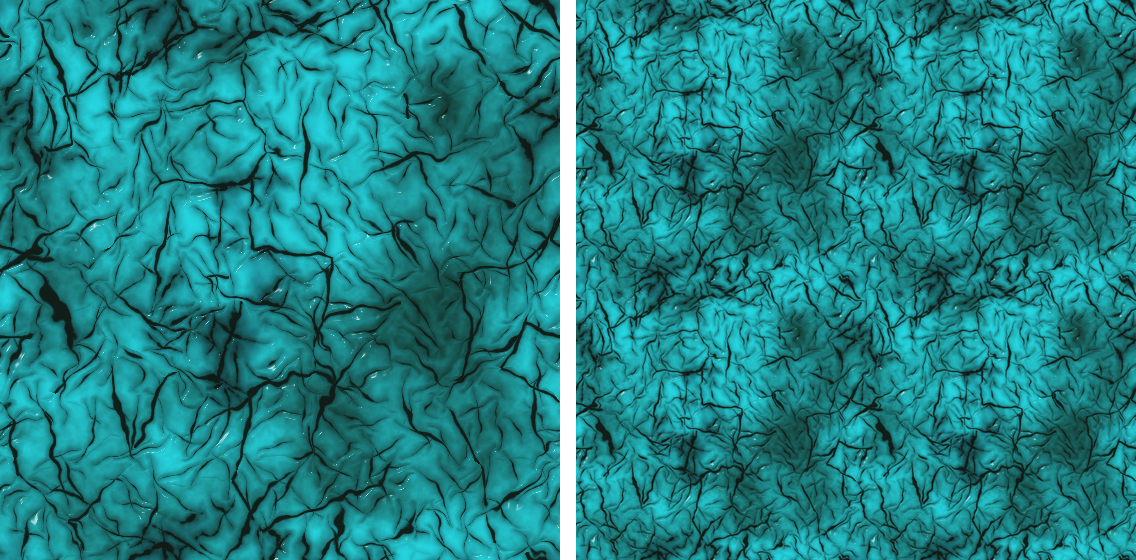
Left, the tile; right, the same tile 2 across and 2 down.
A Shadertoy shader for this texture:

```glsl
// Glossy turquoise stone with domed plates and a web of dark, tapering cracks; tiles seamlessly.
#define CRACK_COLOR  vec3(0.060, 0.095, 0.075)
#define DEEP_COLOR   vec3(0.088, 0.335, 0.310)
#define BRIGHT_COLOR vec3(0.142, 0.800, 0.835)
#define INDIGO_COLOR vec3(0.060, 0.230, 0.310)
#define BRIGHTNESS   0.80
#define CLOUD_GAIN   2.0
#define CRACK_WIDTH  0.0022
#define WARP         0.055
#define JAGGED       0.013
#define SOFTNESS     0.0014
#define HALO         0.44
#define GLOSS        0.90

// Sine-free hash: three values from a cell and a seed
vec3 hash3(vec2 cell, float seed) {
    vec3 q = fract(vec3(cell.xyx) * vec3(0.1031, 0.1030, 0.0973) + seed * 0.1371);
    q += dot(q, q.yxz + 33.33);
    return fract((q.xxy + q.yzz) * q.zyx);
}

// Three channels of value noise, wrapping after a whole number of cells
vec3 noise3(vec2 uv, float period) {
    vec2 g = uv * period, i = floor(g), f = g - i;
    f = f * f * f * (f * (f * 6.0 - 15.0) + 10.0);
    vec2 a = mod(i, period), b = mod(i + 1.0, period);
    return mix(mix(hash3(a, period), hash3(vec2(b.x, a.y), period), f.x),
               mix(hash3(vec2(a.x, b.y), period), hash3(b, period), f.x), f.y);
}

vec3 fbm3(vec2 uv, float period) {
    vec3 sum = vec3(0.0);
    float amp = 0.533;
    for (int k = 0; k < 4; k++) {
        sum += amp * noise3(uv, period);
        amp *= 0.5;
        period *= 2.0;
    }
    return sum;
}

// Voronoi border: x = distance in canvas units, y = random key of that border
vec2 plateBorder(vec2 p, float count) {
    vec2 g = p * count, i = floor(g), f = g - i;
    vec3 near = vec3(9.0), next = vec3(9.0);   // xy = offset to site, z = key
    for (int y = -1; y <= 1; y++)
    for (int x = -1; x <= 1; x++) {
        vec2 o = vec2(x, y);
        vec3 h = hash3(mod(i + o, count), count + 0.5);
        vec3 site = vec3(o + h.xy - f, h.z);
        float d = dot(site.xy, site.xy);
        if (d < dot(near.xy, near.xy)) { next = near; near = site; }
        else if (d < dot(next.xy, next.xy)) next = site;
    }
    float border = dot(0.5 * (near.xy + next.xy), normalize(next.xy - near.xy));
    return vec2(border / count, fract(near.z + next.z));
}

// Scattered bent strokes with pointed ends, as signed distance
float strokes(vec2 p, float count, float width) {
    vec2 g = p * count, i = floor(g), f = g - i;
    float best = 1.0;
    for (int y = -1; y <= 1; y++)
    for (int x = -1; x <= 1; x++) {
        vec2 o = vec2(x, y), cell = mod(i + o, count);
        vec3 place = hash3(cell, count + 0.2), shape = hash3(cell, count + 3.7);
        float angle = mix(0.30, 2.85, place.z), halfLength = mix(0.3, 0.85, shape.x);
        vec2 dir = vec2(cos(angle), sin(angle)), r = f - o - 0.2 - 0.6 * place.xy;
        vec2 q = vec2(dot(r, dir), dot(r, vec2(-dir.y, dir.x)));
        float t = min(abs(q.x) / halfLength, 1.0);
        q.y += (shape.y - 0.5) * 0.35 * t * t;
        float d = length(vec2(max(abs(q.x) - halfLength, 0.0), q.y)) / count;
        best = min(best, d - width * (0.4 + shape.z) * (1.0 - t) + 0.0012 * t);
    }
    return best;
}

// Signed distance to the nearest crack, of all sizes
float cracks(vec2 uv) {
    vec3 bend = fbm3(uv, 7.0);
    vec2 p = uv + WARP * (bend.xy - 0.5) + JAGGED * (noise3(uv, 42.0).xy - 0.5);
    vec2 border = plateBorder(p, 7.0);
    float open = smoothstep(0.32, 0.52, bend.z + 0.4 * (border.y - 0.5));
    float d = border.x - mix(-0.008, CRACK_WIDTH * (0.4 + border.y), open);
    d = min(d, strokes(p, 6.0, CRACK_WIDTH * 1.7));
    d = min(d, strokes(p, 11.0, CRACK_WIDTH));
    return min(d, strokes(p, 17.0, CRACK_WIDTH * 0.6));
}

// Domed surface, bevelled down into the cracks
float surfaceHeight(vec2 uv, float crack) {
    return 0.036 * noise3(uv, 9.0).x + 0.006 * smoothstep(0.0, 0.012, crack);
}

void mainImage(out vec4 fragColor, in vec2 fragCoord) {
    vec2 uv = fragCoord / iResolution.xy, e = vec2(0.0015, 0.0);
    float crack = cracks(uv);
    vec3 cloud = fbm3(uv, 5.0), grain = fbm3(uv, 80.0);

    // Slope and lighting from the upper left
    float h = surfaceHeight(uv, crack);
    vec2 slope = vec2(surfaceHeight(uv + e.xy, cracks(uv + e.xy)) - h,
                      surfaceHeight(uv + e.yx, cracks(uv + e.yx)) - h) / e.x;
    vec3 normal = normalize(vec3(-slope, 1.0));
    float diffuse = dot(normal.xy, vec2(-0.4, 0.7));
    float glint = pow(max(dot(normal, normalize(vec3(-0.22, 0.44, 1.0))), 0.0), 260.0);
    glint *= smoothstep(0.45, 0.65, noise3(uv, 14.0).z) * smoothstep(0.001, 0.004, crack);

    // Cloudy stone with fine grain
    float tone = BRIGHTNESS + CLOUD_GAIN * (cloud.x - 0.5) + 0.24 * diffuse + 0.34 * (grain.y - 0.5);
    vec3 color = mix(DEEP_COLOR, BRIGHT_COLOR, clamp(tone, -0.1, 1.12));

    // Stained hubs, soft halos and ragged crack lines
    float hub = smoothstep(0.55, 0.74, cloud.y);
    float ragged = crack + (grain.x - 0.5) * (0.003 + 0.007 * hub) - 0.0012 * hub;
    float halo = exp(-max(ragged, 0.0) * mix(115.0, 48.0, hub));
    color = mix(color, INDIGO_COLOR, 0.30 * hub * smoothstep(0.45, 0.65, cloud.z));
    color = mix(color, CRACK_COLOR, halo * (HALO + 0.28 * hub));
    color = mix(color, CRACK_COLOR, 0.93 * (1.0 - smoothstep(-SOFTNESS, SOFTNESS, ragged)));
    color = mix(color, vec3(0.86, 0.98, 0.96), GLOSS * glint);
    fragColor = vec4(color, 1.0);
}
```
